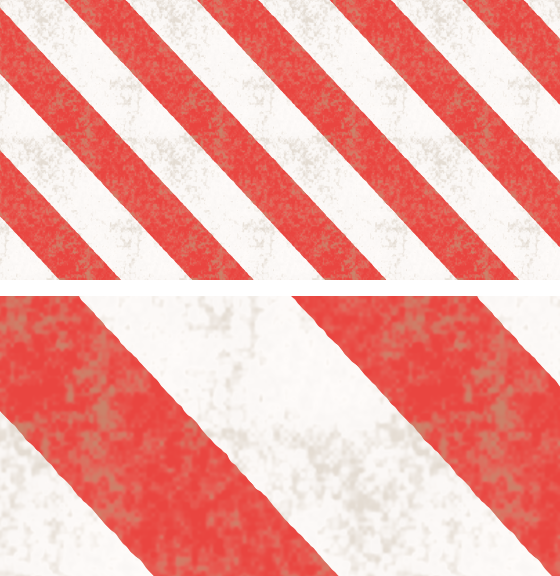
Top, the full canvas; bottom, a detail of the centre.
A Shadertoy shader for this pattern:

```glsl
// Diagonal red stripes printed on off-white paper, with cloudy wear and fine grain.
// One tile holds one stripe period each way; the wear uses lattice noise that wraps
// on that tile, so stains and scuffs recur along with the stripes.

#define TILE vec2(0.474, 0.509)      // repeat size in canvas heights
#define STRIPE_START 0.483           // stripe offset within the tile
#define STRIPE_WIDTH 0.464           // red share of one period
#define EDGE_ROUGHNESS 0.010
#define WEAR_AMOUNT 0.75
#define STAIN_AMOUNT 0.70
#define PAPER vec3(0.990, 0.978, 0.970)
#define PAPER_STAIN vec3(0.84, 0.80, 0.75)
#define RED vec3(0.915, 0.270, 0.250)
#define RED_FADED vec3(0.900, 0.415, 0.370)
#define RED_SCUFF vec3(0.760, 0.540, 0.430)

float hash(vec2 cell, float seed) {
    uvec3 v = uvec3(cell, seed) * uvec3(1597u, 3571u, 9377u);
    uint n = v.x ^ (v.y << 8) ^ (v.z << 4);
    n = (n ^ (n >> 15)) * 73939u;
    n = (n ^ (n >> 13)) * 51787u;
    n ^= n >> 16;
    return float(n & 65535u) / 65535.0;
}

// Value noise over the unit tile, wrapping after the given number of cells
float tileNoise(vec2 tile, float cells, float seed) {
    vec2 p = tile * cells;
    vec2 a = mod(floor(p), cells);
    vec2 b = mod(a + 1.0, cells);
    vec2 f = fract(p);
    f = f * f * (3.0 - 2.0 * f);
    return mix(mix(hash(a, seed), hash(vec2(b.x, a.y), seed), f.x),
               mix(hash(vec2(a.x, b.y), seed), hash(b, seed), f.x), f.y);
}

float tileFbm(vec2 tile, float cells, int octaves, float seed) {
    float sum = 0.0, total = 0.0, gain = 1.0;
    for (int i = 0; i < octaves; i++) {
        sum += gain * tileNoise(tile, cells, seed + float(i));
        total += gain;
        gain *= 0.68;
        cells *= 2.0;
    }
    return sum / total;
}

// Soft patches of heavier wear: xy is the centre in the tile, z the radius
float wearPatches(vec2 tile) {
    vec3 patches[5] = vec3[5](vec3(0.45, 0.97, 0.10), vec3(0.89, 0.98, 0.06),
                              vec3(0.28, 0.12, 0.13), vec3(0.49, 0.69, 0.14),
                              vec3(0.63, 0.91, 0.10));
    float sum = 0.0;
    for (int i = 0; i < 5; i++) {
        vec2 d = fract(tile - patches[i].xy + 0.5) - 0.5;
        sum += exp(-dot(d, d) / (patches[i].z * patches[i].z));
    }
    return min(sum, 1.0);
}

void mainImage(out vec4 fragColor, in vec2 fragCoord) {
    // Tile coordinates, measured rightward and downward from the top left
    vec2 pos = vec2(fragCoord.x, iResolution.y - fragCoord.y) / iResolution.y;
    vec2 tile = pos / TILE;

    // Wear layers
    float cloud = tileFbm(tile, 6.0, 5, 11.0);
    float grain = tileFbm(tile, 48.0, 2, 31.0);
    float patches = wearPatches(tile);
    float mottled = 0.55 * cloud + 0.45 * grain;
    float fade = smoothstep(0.33, 0.72, mottled);
    float scuff = smoothstep(0.53, 0.82, mottled + 0.13 * patches);
    float stain = smoothstep(0.50, 0.82,
        0.55 * tileFbm(tile, 5.0, 5, 51.0) + 0.45 * grain + 0.12 * patches);

    // Stripe with a slightly ragged, antialiased border
    float phase = tile.x - tile.y - STRIPE_START;
    phase += EDGE_ROUGHNESS * (tileFbm(tile, 40.0, 2, 71.0) - 0.5);
    float fromCentre = abs(fract(phase - 0.5 * STRIPE_WIDTH + 0.5) - 0.5);
    float pixel = length(1.0 / TILE) / iResolution.y;
    float stripe = smoothstep(0.6 * pixel, -0.6 * pixel, fromCentre - 0.5 * STRIPE_WIDTH);

    // Ink and paper
    vec3 ink = mix(mix(RED, RED_FADED, fade), RED_SCUFF, WEAR_AMOUNT * scuff);
    vec3 paper = mix(PAPER, PAPER_STAIN, STAIN_AMOUNT * stain);
    paper += 0.03 * (grain - 0.5);
    fragColor = vec4(mix(paper, ink, stripe), 1.0);
}
```
